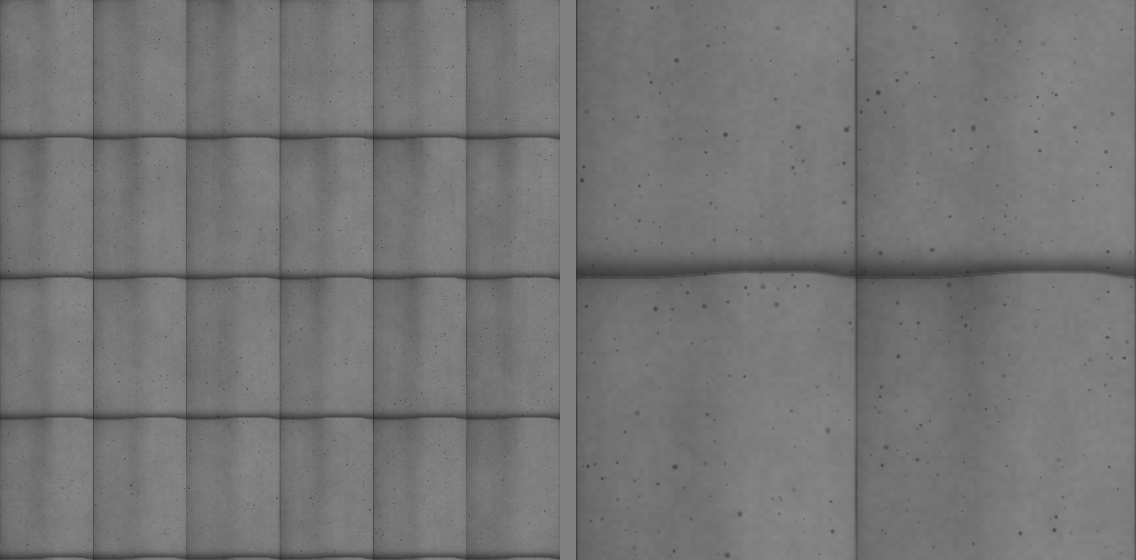
Left: the whole. Right: its middle third, enlarged.
Reproduce this texture procedurally as a three.js fragment shader.

```glsl
// Grey concrete roof tiles, six across and four down, each softly folded lengthwise.
// Every tile is shaded by a cross profile, a curved lower lip with its shadow and a
// thin side joint; wrapping noise adds stains, streaks, grain and dark pits.
varying vec2 vUv;

const vec2 TILES = vec2(6.0, 4.0);
const vec3 CONCRETE = vec3(0.496);
const float FLANK_SHADE = 0.024;    // left half against right half
const float FOLD_SHADE = 0.052;     // dark valley left of the ridge
const float SIDE_SHADE = 0.075;     // shade beside the left joint
const float LIP_BASE = 0.0018;      // height of the lip, in canvas units
const float LIP_RISE = 0.0032;      // extra rise of the lip under the ridge
const float LIP_SHADOW = 0.38;
const float LINE_INNER = 0.0002;    // joint half width, solid part
const float LINE_OUTER = 0.0016;    // joint half width, soft end
const float JOINT_DARK = 0.34;
const float TILE_VARIATION = 0.020;
const float STAIN = 0.050;
const float STREAK = 0.012;
const float GRAIN = 0.040;
const float PIT_DARK = 0.40;

float hash(vec2 p) {
  return fract(sin(dot(p, vec2(127.1, 311.7))) * 43758.5453);
}

// Value noise that repeats after 'period' cells
float noise(vec2 uv, vec2 period, float seed) {
  vec2 p = uv * period;
  vec2 i = floor(p);
  vec2 f = fract(p);
  f = f * f * (3.0 - 2.0 * f);
  vec2 a = mod(i, period) + seed;
  vec2 b = mod(i + 1.0, period) + seed;
  return mix(mix(hash(a), hash(vec2(b.x, a.y)), f.x),
             mix(hash(vec2(a.x, b.y)), hash(b), f.x), f.y);
}

// Small pits, at most one per cell, kept inside the cell
float pits(vec2 uv, float cells, float density, float seed) {
  vec2 p = uv * cells;
  vec2 id = mod(floor(p), cells) + seed;
  vec2 center = 0.25 + 0.5 * vec2(hash(id + 3.7), hash(id + 8.3));
  float radius = mix(0.08, 0.20, pow(hash(id + 5.1), 3.0));
  float present = step(hash(id), density) * mix(0.25, 1.0, hash(id + 1.9));
  vec2 offset = (fract(p) - center) * vec2(1.0, mix(0.8, 1.3, hash(id + 6.4)));
  return present * (1.0 - smoothstep(radius * 0.2, radius + 0.06, length(offset)));
}

void main() {
  // Tile coordinates; the lip bends the horizontal joint
  vec2 p = vUv * TILES;
  float x = fract(p.x);
  float ridge = smoothstep(0.25, 0.62, x) * (1.0 - smoothstep(0.82, 1.0, x));
  p.y -= (LIP_BASE + LIP_RISE * ridge) * TILES.y;
  vec2 id = mod(floor(p), TILES);
  float y = fract(p.y);
  float above = y / TILES.y;
  float below = (1.0 - y) / TILES.y;
  float side = min(x, 1.0 - x) / TILES.x;

  // Cross profile: dark left flank, valley, lighter ridge
  float rnd = hash(id + 17.0);
  float wobble = 0.07 * (noise(vUv, vec2(6.0, 16.0), 41.0) - 0.5);
  float foldAt = 0.42 + 0.08 * (rnd - 0.5) + wobble;
  float valley = exp(-pow((x - foldAt) / 0.13, 2.0));
  float right = smoothstep(foldAt, foldAt + 0.22, x);
  float tone = -FLANK_SHADE * (1.0 - right);
  tone -= FOLD_SHADE * valley * mix(0.3, 1.0, y) * mix(0.4, 1.1, hash(id + 29.0));
  tone -= SIDE_SHADE * exp(-x / 0.09) + 0.030 * exp(-(1.0 - x) / 0.025);
  tone -= 0.050 * exp(-below / 0.028) * (1.0 - 0.7 * right);
  tone += TILE_VARIATION * (rnd - 0.5);

  // Stains, faint vertical streaks and grain
  float cloud = 0.6 * noise(vUv, vec2(15.0), 3.0) + 0.4 * noise(vUv, vec2(45.0), 7.0);
  float streak = noise(vUv, vec2(110.0, 14.0), 11.0);
  float grain = 0.65 * noise(vUv, vec2(320.0), 19.0) + 0.35 * noise(vUv, vec2(150.0), 23.0);
  tone += STAIN * (cloud - 0.5) + STREAK * (streak - 0.5) + GRAIN * (grain - 0.5);
  vec3 color = CONCRETE + tone;

  // Pits, large and small
  float pit = max(pits(vUv, 96.0, 0.13, 31.0), 0.65 * pits(vUv, 150.0, 0.12, 57.0));
  color *= 1.0 - PIT_DARK * pit;

  // Soft shadow gathering above the lip, wider on the left, and its contact line
  float reach = mix(0.0105, 0.0075, ridge);
  float shadow = LIP_SHADOW * exp(-pow(above / reach, 1.8)) + 0.06 * exp(-above / 0.018);
  shadow *= smoothstep(-0.0008, 0.0012, above - 0.0004 * ridge);
  color *= 1.0 - shadow;
  float lip = 1.0 - smoothstep(LINE_INNER, LINE_OUTER, min(above, below));
  color *= 1.0 - lip * mix(0.16, 0.26, ridge);
  color *= 1.0 - 0.20 * exp(-below / 0.0030) * (1.0 - ridge);

  // Side joint, strong on some tiles and faint on others
  float joint = 1.0 - smoothstep(LINE_INNER, LINE_OUTER, side);
  float column = mod(floor(vUv.x * TILES.x + 0.5), TILES.x);
  float strength = mix(0.35, 1.0, hash(vec2(column, id.y) + 83.0));
  float wear = mix(0.6, 1.2, noise(vUv, vec2(6.0, 24.0), 67.0));
  color *= 1.0 - JOINT_DARK * joint * strength * wear * (1.0 - 0.8 * shadow);

  gl_FragColor = vec4(clamp(color, 0.0, 1.0), 1.0);
}
```
